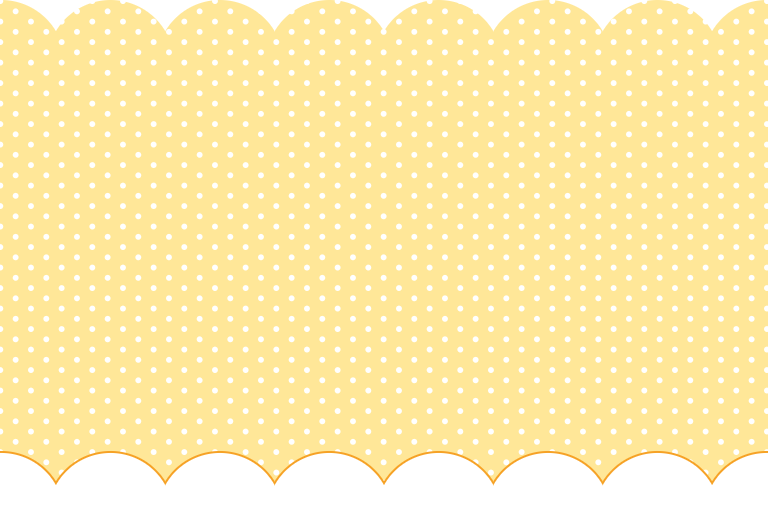
Reproduce this pattern procedurally as a Shadertoy shader.

```glsl
// A cream-yellow band of staggered white polka dots with scalloped edges.
// Each edge is a row of circular arcs folded into one cell; the lower edge
// carries a thin orange outline. All lengths are fractions of canvas width.

#define SCALLOP_PITCH 0.1424
#define SCALLOP_DEPTH 0.0406
#define TOP_CREST 0.0
#define BOTTOM_CREST 0.5885
#define OUTLINE_WIDTH 0.0026
#define DOT_PITCH vec2(0.03993, 0.02669)
#define DOT_ANCHOR vec2(0.3398, 0.2283)
#define DOT_RADIUS 0.0038
#define YELLOW vec3(1.0, 0.906, 0.596)
#define ORANGE vec3(0.965, 0.635, 0.15)
#define WHITE vec3(1.0)

// Offset from the nearest point of a rectangular lattice
vec2 latticeOffset(vec2 p, vec2 pitch) {
    return p - pitch * floor(p / pitch + 0.5);
}

// Signed distance to a row of arcs, negative below the edge (y runs downward)
float scallopEdge(vec2 p, float crest) {
    float halfChord = 0.5 * SCALLOP_PITCH;
    float radius = (halfChord * halfChord + SCALLOP_DEPTH * SCALLOP_DEPTH)
                 / (2.0 * SCALLOP_DEPTH);
    // Cusps lie on the vertical centre line of the canvas
    float x = mod(p.x - 0.5, SCALLOP_PITCH) - halfChord;
    float rise = max(crest + radius - p.y, 0.0);
    return length(vec2(x, rise)) - radius;
}

// Signed distance to the nearest dot of two interleaved lattices
float polkaDots(vec2 p) {
    vec2 q = p - DOT_ANCHOR;
    float even = length(latticeOffset(q, DOT_PITCH));
    float odd = length(latticeOffset(q + 0.5 * DOT_PITCH, DOT_PITCH));
    return min(even, odd) - DOT_RADIUS;
}

// Antialiased coverage of a signed distance, one pixel wide
float coverage(float dist, float pixel) {
    return clamp(0.5 - dist / pixel, 0.0, 1.0);
}

void mainImage(out vec4 fragColor, in vec2 fragCoord) {
    float pixel = 1.0 / iResolution.x;
    vec2 p = vec2(fragCoord.x, iResolution.y - fragCoord.y) * pixel;

    // Dotted cloth
    vec3 cloth = mix(YELLOW, WHITE, coverage(polkaDots(p), pixel));

    // Cut the cloth along both scalloped edges
    float topEdge = scallopEdge(p, TOP_CREST);
    float bottomEdge = scallopEdge(p, BOTTOM_CREST);
    float band = coverage(max(topEdge, -bottomEdge), pixel);
    vec3 color = mix(WHITE, cloth, band);

    // Outline on the lower edge
    float outline = abs(bottomEdge) - 0.5 * OUTLINE_WIDTH;
    color = mix(color, ORANGE, coverage(outline, pixel));

    fragColor = vec4(color, 1.0);
}
```
